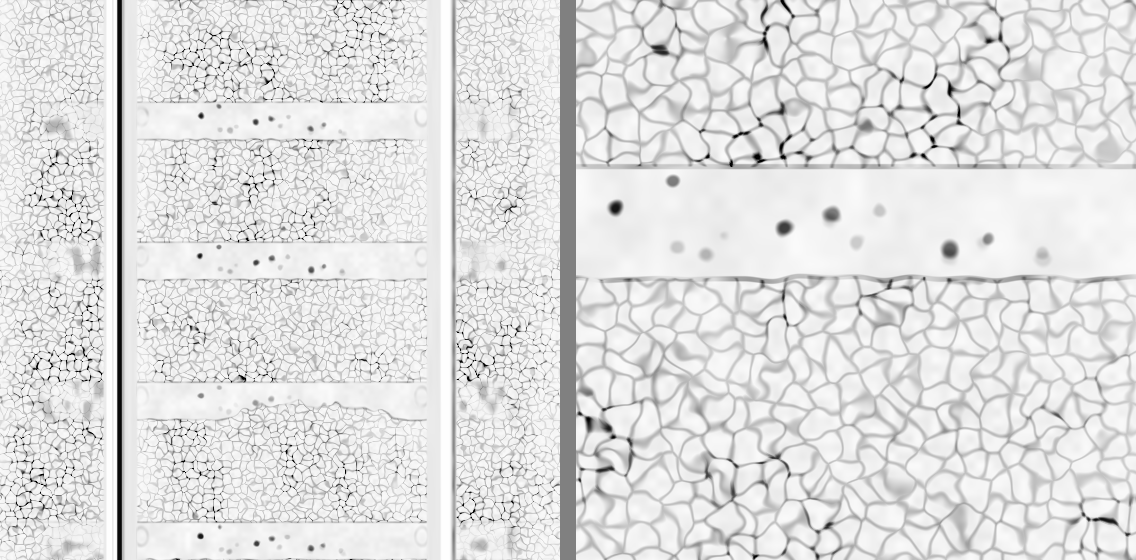
Left, the full canvas; right, a detail of the centre.
Write a WebGL 2 fragment shader that draws this texture map.

```glsl
#version 300 es
precision highp float;
// Pale relief map of a railway track: crushed stone, four sleepers and two rails.
// Stones are Voronoi cells with dark gaps; sleepers repeat by row, and the
// rails are vertical bands laid over both. All randomness wraps at the canvas edges.

uniform vec2 u_resolution;
out vec4 fragColor;

const float ROWS = 4.0;              // sleepers down the canvas
const float FIRST_ROW = 0.034;       // centre of the lowest sleeper
const float BURIED_ROW = 1.0;        // sleeper partly covered by stone
const float SLEEPER_HALF = 0.033;
const float STONES = 68.0;           // stones across the canvas
const float STONE_WARP = 0.34;
const int HOLES = 16;
const int MAIN_HOLES = 3;            // larger holes set out in a line
const vec2 LEFT_RAIL = vec2(0.185, 0.245);
const vec2 RIGHT_RAIL = vec2(0.762, 0.815);
const float STONE_TONE = 0.98;
const float GAP_TONE = 0.73;
const float SLEEPER_TONE = 0.945;
const float RAIL_TONE = 0.915;
const float RAIL_TOP_TONE = 0.995;
const float SHADOW_TONE = 0.03;

vec2 hash2(vec2 p) {
    vec3 q = fract(p.xyx * vec3(0.1031, 0.1030, 0.0973));
    q += dot(q, q.yzx + 33.33);
    return fract((q.xx + q.yz) * q.zy);
}

// Value noise with a whole number of cells across the canvas.
float noise(vec2 uv, vec2 cells) {
    vec2 p = uv * cells, i = floor(p), f = p - i;
    f = f * f * (3.0 - 2.0 * f);
    float a = hash2(mod(i, cells)).x;
    float b = hash2(mod(i + vec2(1, 0), cells)).x;
    float c = hash2(mod(i + vec2(0, 1), cells)).x;
    float d = hash2(mod(i + vec2(1, 1), cells)).x;
    return mix(mix(a, b, f.x), mix(c, d, f.x), f.y);
}

float band(float x, float a, float b, float soft) {
    return smoothstep(a - soft, a + soft, x) - smoothstep(b - soft, b + soft, x);
}

// Distances to the three nearest stone centres, in order.
vec3 nearestStones(vec2 p) {
    vec2 cell = floor(p);
    vec3 near = vec3(9.0);
    for (int y = -1; y <= 1; y++)
    for (int x = -1; x <= 1; x++) {
        vec2 c = cell + vec2(x, y);
        float d = length(c + 0.08 + 0.84 * hash2(mod(c, STONES) + 17.0) - p);
        if (d < near.x) near = vec3(d, near.xy);
        else if (d < near.y) near = vec3(near.x, d, near.y);
        else near.z = min(near.z, d);
    }
    return near;
}

float gravel(vec2 uv) {
    vec2 warp = vec2(noise(uv, vec2(90.0)), noise(uv + 0.37, vec2(90.0))) - 0.5;
    vec3 near = nearestStones(uv * STONES + warp * STONE_WARP * 2.0);
    float patches = noise(uv, vec2(9.0)) * 0.5 + noise(uv, vec2(31.0)) * 0.5;
    float contrast = 0.55 + 0.75 * patches;
    contrast *= 1.0 - 0.6 * band(uv.x, 0.23, 0.275, 0.025);
    contrast *= 1.0 - 0.4 * smoothstep(0.55, 0.76, uv.x) * (1.0 - step(0.8, uv.x));
    contrast *= mix(0.5, 1.0, band(uv.x, 0.025, 0.95, 0.025));
    float gap = 1.0 - smoothstep(0.0, 0.27, near.y - near.x);
    float pit = 1.0 - smoothstep(0.03, 0.26, near.z - near.x);
    pit *= smoothstep(0.4, 0.8, patches + 0.3 * (noise(uv, vec2(50.0)) - 0.5));
    float grain = noise(uv, vec2(190.0)) * 0.07;
    return STONE_TONE - contrast * ((STONE_TONE - GAP_TONE) * gap + 0.75 * pit + grain);
}

// Concrete with blotches and bolt holes; p.y is measured from the centre line.
float sleeper(vec2 uv, vec2 p, float row, float px) {
    float blotch = noise(uv, vec2(36.0)) * 0.6 + noise(uv, vec2(110.0)) * 0.4;
    float tone = SLEEPER_TONE + 0.09 * (blotch - 0.5);
    for (int i = 0; i < HOLES; i++) {
        float n = float(i);
        bool isMain = i < MAIN_HOLES;
        vec2 h = hash2(vec2(n, 41.0)), k = hash2(vec2(n, 73.0));
        vec2 at = isMain ? vec2(0.358 + 0.099 * n, 0.009 - 0.012 * n)
                         : vec2(0.39 + 0.23 * h.x, (h.y - 0.5) * 0.052);
        at += (hash2(vec2(n, row + 91.0)) - 0.5) * 0.003;
        float r = isMain ? 0.0058 : 0.0035 + 0.0025 * k.x;
        float depth = isMain ? 0.85 - 0.14 * n : 0.1 + 0.4 * k.y * k.y;
        if (row == BURIED_ROW) depth *= 0.5;
        float d = length(p - at) + 0.003 * (noise(uv, vec2(150.0)) - 0.5);
        tone -= depth * (1.0 - smoothstep(r * 0.35, r + px, d));
    }
    return tone;
}

void main() {
    vec2 uv = gl_FragCoord.xy / u_resolution;
    float px = 1.0 / min(u_resolution.x, u_resolution.y);
    float row = floor((uv.y - FIRST_ROW) * ROWS + 0.5);
    vec2 p = vec2(uv.x, uv.y - FIRST_ROW - row / ROWS);
    row = mod(row, ROWS);
    float tone = gravel(uv);

    // Sleepers, soft and faint outside the rails
    float ragged = (noise(uv, vec2(60.0)) - 0.5) * 0.004;
    float lower = -SLEEPER_HALF + ragged;
    if (row == BURIED_ROW)
        lower += band(uv.x, 0.43, 0.685, 0.035) * (0.026 + 4.0 * ragged);
    bool inside = uv.x > LEFT_RAIL.y && uv.x < RIGHT_RAIL.x;
    float soft = inside ? px : 0.007;
    float cover = band(p.y, lower, SLEEPER_HALF + ragged * 0.4, soft);
    if (!inside) cover *= 0.75 * band(uv.x, 0.075, 0.915, 0.02);
    float slab = sleeper(uv, p, row, px);
    if (!inside) slab -= 0.3 * smoothstep(0.55, 0.9, noise(uv, vec2(58.0, 40.0)));
    tone = mix(tone, slab, cover);
    float edge = band(p.y, SLEEPER_HALF - 0.001, SLEEPER_HALF + 0.002, px)
               + band(p.y, lower - 0.002, lower + 0.001, px);
    tone -= edge * (inside ? 0.35 : 0.08) * noise(uv, vec2(70.0, 20.0));

    // Faint clip rings where sleepers meet the rails
    float clipX = uv.x < 0.5 ? 0.252 : 0.754;
    float ring = abs(length((p - vec2(clipX, 0.008)) * vec2(1.0, 0.75)) - 0.012);
    tone -= 0.13 * (1.0 - smoothstep(0.0, 0.003 + px, ring)) * noise(uv, vec2(80.0));

    // Left rail: bright head, black shadow, grey foot
    float streak = 0.025 * (noise(uv, vec2(160.0, 12.0)) - 0.5);
    tone = mix(tone, RAIL_TONE + streak, band(uv.x, LEFT_RAIL.x, LEFT_RAIL.y, 0.0025));
    tone = mix(tone, RAIL_TOP_TONE, band(uv.x, 0.190, 0.208, 0.002));
    tone -= 0.12 * band(uv.x, 0.2005, 0.2025, 0.0015);
    tone = mix(tone, 0.7, band(uv.x, 0.215, 0.222, 0.003));
    tone = mix(tone, SHADOW_TONE, band(uv.x, 0.2095, 0.2175, 0.0012));

    // Right rail: grey foot, bright head, soft broken shadow
    tone = mix(tone, RAIL_TONE + streak, band(uv.x, RIGHT_RAIL.x, RIGHT_RAIL.y, 0.0025));
    tone = mix(tone, RAIL_TOP_TONE, band(uv.x, 0.787, 0.804, 0.002));
    float shade = 0.45 + 0.25 * noise(uv, vec2(120.0, 45.0));
    tone = mix(tone, shade, band(uv.x, 0.8075, 0.8135, 0.003));

    fragColor = vec4(vec3(clamp(tone, 0.0, 1.0)), 1.0);
}
```
